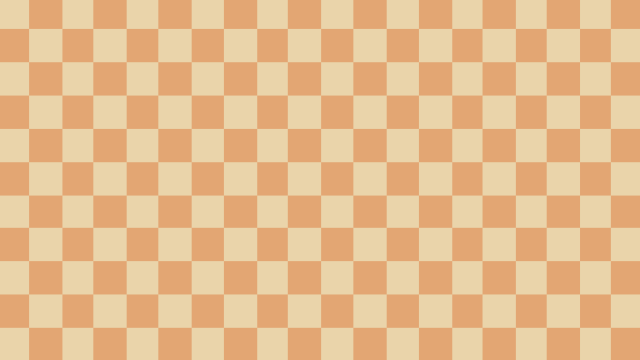
A Shadertoy shader for this pattern:

```glsl
// Two-tone checkerboard of cream and terracotta tiles with slightly uneven columns.
// Each tile edge flips a sign across its antialiased width; the product of all
// flips selects the colour. One unit is one full tile, measured from the top left.

// Widths of the narrower columns that sit before each full-width column.
const float narrowWidths[10] = float[10](
    0.873, 0.927, 0.95, 0.967, 0.917, 0.967, 0.967, 0.908, 0.925, 0.925);

// +1 before the edge, -1 after it, with a ramp one pixel wide.
float flipAt(float position, float edge, float pixel) {
    return 1.0 - 2.0 * clamp((position - edge) / pixel + 0.5, 0.0, 1.0);
}

// Narrow and full-width columns in alternation.
float columnSign(float x, float pixel) {
    float columnSide = 1.0;
    float edge = 0.0;
    for (int i = 0; i < 10; i++) {
        edge += narrowWidths[i];
        columnSide *= flipAt(x, edge, pixel);
        edge += 1.0;
        columnSide *= flipAt(x, edge, pixel);
    }
    return columnSide;
}

// Even rows, with one slightly shorter row just below the middle.
float rowSign(float y, float pixel) {
    float rowSide = 1.0;
    for (int i = 0; i < 10; i++) {
        float edge = 0.867 + float(i) - (i > 5 ? 0.033 : 0.0);
        rowSide *= flipAt(y, edge, pixel);
    }
    return rowSide;
}

void mainImage(out vec4 fragColor, in vec2 fragCoord) {
    // The canvas is 10.8 full tiles tall.
    float pixel = 10.8 / iResolution.y;
    vec2 tilePos = vec2(fragCoord.x, iResolution.y - fragCoord.y) * pixel;

    float checker = columnSign(tilePos.x, pixel) * rowSign(tilePos.y, pixel);

    vec3 terracotta = vec3(0.89, 0.65, 0.45);
    vec3 cream = vec3(0.916, 0.833, 0.667);
    fragColor = vec4(mix(terracotta, cream, 0.5 + 0.5 * checker), 1.0);
}
```
